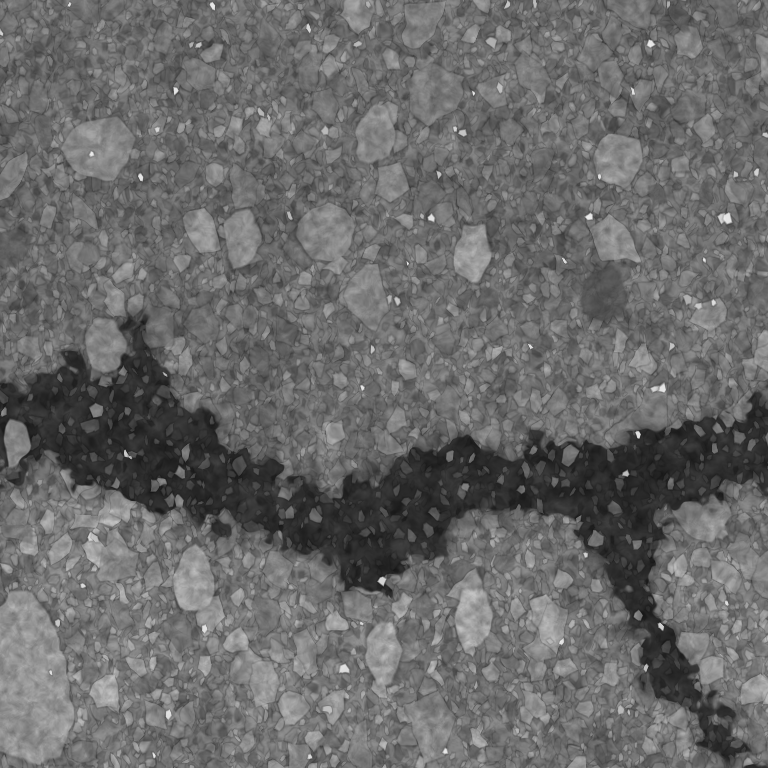
Write a three.js fragment shader that draws this texture.

```glsl
varying vec2 vUv;

const float TAU = 6.28318;
const float EDGE = 0.0014;        // edge softness in canvas units
const float UPPER_TONE = 0.445;
const float LOWER_TONE = 0.48;
const float GRAIN_CONTRAST = 0.15;
const float CRACK_TONE = 0.17;
const float CRACK_RAGGED = 0.07;
const float GRIT = 0.5;

float hash(vec2 p) {
  return fract(sin(dot(p, vec2(127.1, 311.7))) * 43758.5453);
}

float noise(vec2 p) {
  vec2 i = floor(p), f = fract(p);
  f = f * f * (3.0 - 2.0 * f);
  return mix(mix(hash(i), hash(i + vec2(1, 0)), f.x),
             mix(hash(i + vec2(0, 1)), hash(i + vec2(1, 1)), f.x), f.y);
}

float fbm(vec2 p) {
  return (4.0 * noise(p) + 2.0 * noise(p * 2.1 + 17.3) + noise(p * 4.4 + 41.0)) / 7.0;
}

// Irregular convex polygon of about the given radius
float shard(vec2 p, float radius, float seed) {
  float d = -1.0;
  for (int i = 0; i < 6; i++) {
    vec2 key = vec2(seed * 91.7, float(i) + 3.1);
    float a = (float(i) + 0.8 * hash(key)) * TAU / 6.0;
    d = max(d, dot(p, vec2(cos(a), sin(a))) - radius * mix(0.6, 1.05, hash(key + 5.3)));
  }
  return d;
}

// Random shards on a jittered grid, laid over the tone below
float scatter(float tone, vec2 p, float cells, float coverage, float low, float high, float opacity) {
  vec2 g = p * cells;
  float soft = EDGE * cells;
  for (int j = -1; j <= 1; j++) for (int i = -1; i <= 1; i++) {
    vec2 id = floor(g) + vec2(float(i), float(j));
    vec2 key = id + cells * 1.37;
    vec2 q = g - id - 0.1 - 0.8 * vec2(hash(key + 11.2), hash(key + 23.7));
    if (hash(key) > coverage || dot(q, q) > 1.0) continue;
    float lean = (hash(key + 31.9) - 0.5) * 1.4;
    q = mat2(cos(lean), sin(lean), -sin(lean), cos(lean)) * q;
    q.x *= 1.0 + hash(key + 7.7);
    float d = shard(q, mix(0.3, 0.64, hash(key + 41.3)), hash(key + 53.1));
    tone *= 1.0 - 0.2 * opacity * smoothstep(2.5 * soft, 0.0, abs(d));
    tone = mix(tone, mix(low, high, hash(key + 67.9)), opacity * smoothstep(soft, -soft, d));
  }
  return tone;
}

// Rounded stone; box holds center and half size
float stone(float tone, vec2 p, vec4 box, float shade) {
  vec2 q = (p - box.xy) / box.zw;
  float d = mix(shard(q, 1.15, box.x + box.y), length(q) - 0.95, 0.45) * min(box.z, box.w);
  tone *= 1.0 - 0.15 * smoothstep(0.005, 0.0, abs(d));
  return mix(tone, shade, 0.82 * smoothstep(EDGE, -EDGE, d));
}

// Segment whose radius tapers; xy is position and z is radius
float taper(vec2 p, vec3 a, vec3 b) {
  vec2 ab = b.xy - a.xy;
  float t = clamp(dot(p - a.xy, ab) / dot(ab, ab), 0.0, 1.0);
  return length(p - a.xy - ab * t) - mix(a.z, b.z, t);
}

float path(vec2 p, vec3 a, vec3 b, vec3 c, vec3 d) {
  return min(taper(p, a, b), min(taper(p, b, c), taper(p, c, d)));
}

float crack(vec2 p) {
  vec3 bend = vec3(0.26, 0.378, 0.05), mid = vec3(0.56, 0.36, 0.055);
  vec3 fork = vec3(0.80, 0.36, 0.05);
  float d = path(p, vec3(-0.03, 0.42, 0.05), vec3(0.09, 0.463, 0.06), vec3(0.18, 0.42, 0.08), bend);
  d = min(d, path(p, bend, vec3(0.365, 0.333, 0.04), vec3(0.475, 0.31, 0.063), mid));
  d = min(d, path(p, mid, vec3(0.66, 0.38, 0.045), fork, vec3(1.02, 0.44, 0.055)));
  d = min(d, path(p, fork, vec3(0.835, 0.22, 0.023), vec3(0.865, 0.13, 0.019), vec3(0.97, -0.01, 0.023)));
  return min(d, taper(p, vec3(0.185, 0.49, 0.04), vec3(0.185, 0.57, 0.012)));
}

void main() {
  vec2 p = vUv;
  p += 0.007 * (vec2(noise(p * 65.0), noise(p * 65.0 + 37.0)) - 0.5);
  float lower = smoothstep(0.42, 0.30, p.y);

  // Matrix and graded aggregate, fine to coarse
  float tone = mix(UPPER_TONE, LOWER_TONE, lower) + 0.14 * (fbm(p * 12.0) - 0.5);
  float low = tone - GRAIN_CONTRAST, high = tone + GRAIN_CONTRAST + 0.05 * lower;
  float cells = 92.0, coverage = 0.85;
  for (int k = 0; k < 5; k++) {
    tone = scatter(tone, p, cells, coverage, low, high, 0.78);
    cells *= 0.62;
    coverage *= 0.68 + 0.06 * lower;
    low += 0.025;
  }

  // Large stones
  tone = stone(tone, p, vec4(0.035, 0.115, 0.062, 0.105), 0.60);
  tone = stone(tone, p, vec4(0.13, 0.805, 0.042, 0.043), 0.55);
  tone = stone(tone, p, vec4(0.49, 0.825, 0.026, 0.042), 0.57);
  tone = stone(tone, p, vec4(0.805, 0.79, 0.032, 0.037), 0.58);
  tone = stone(tone, p, vec4(0.315, 0.69, 0.025, 0.04), 0.57);
  tone = stone(tone, p, vec4(0.425, 0.695, 0.038, 0.04), 0.54);
  tone = stone(tone, p, vec4(0.617, 0.675, 0.026, 0.038), 0.62);
  tone = stone(tone, p, vec4(0.785, 0.615, 0.03, 0.035), 0.31);
  tone = stone(tone, p, vec4(0.253, 0.245, 0.023, 0.048), 0.66);
  tone = stone(tone, p, vec4(0.617, 0.195, 0.022, 0.045), 0.67);
  tone = stone(tone, p, vec4(0.50, 0.15, 0.024, 0.038), 0.64);
  tone = stone(tone, p, vec4(0.91, 0.335, 0.035, 0.042), 0.56);

  // Dark crack with ragged walls and loose debris
  float depth = crack(p) + CRACK_RAGGED * (fbm(p * 30.0) - 0.5) + 0.022 * (noise(p * 85.0) - 0.5);
  float hollow = CRACK_TONE + 0.16 * (fbm(p * 50.0) - 0.45);
  hollow = scatter(hollow, p, 88.0, 0.6, 0.09, 0.38, 0.75);
  hollow = scatter(hollow, p + 0.37, 52.0, 0.25, 0.16, 0.58, 0.8);
  tone *= 1.0 - 0.18 * smoothstep(0.025, 0.0, depth);
  tone = mix(tone, hollow, smoothstep(0.004, -0.004, depth));
  tone = stone(tone, p, vec4(0.137, 0.552, 0.026, 0.038), 0.55);
  tone = stone(tone, p, vec4(0.02, 0.422, 0.016, 0.028), 0.60);

  // Surface grit and rare bright flecks
  tone *= 1.0 + GRIT * (fbm(p * 110.0) - 0.5);
  tone = scatter(tone, p + 0.71, 90.0, 0.005, 0.7, 0.98, 0.9);
  gl_FragColor = vec4(vec3(clamp(tone, 0.0, 1.0)), 1.0);
}
```
